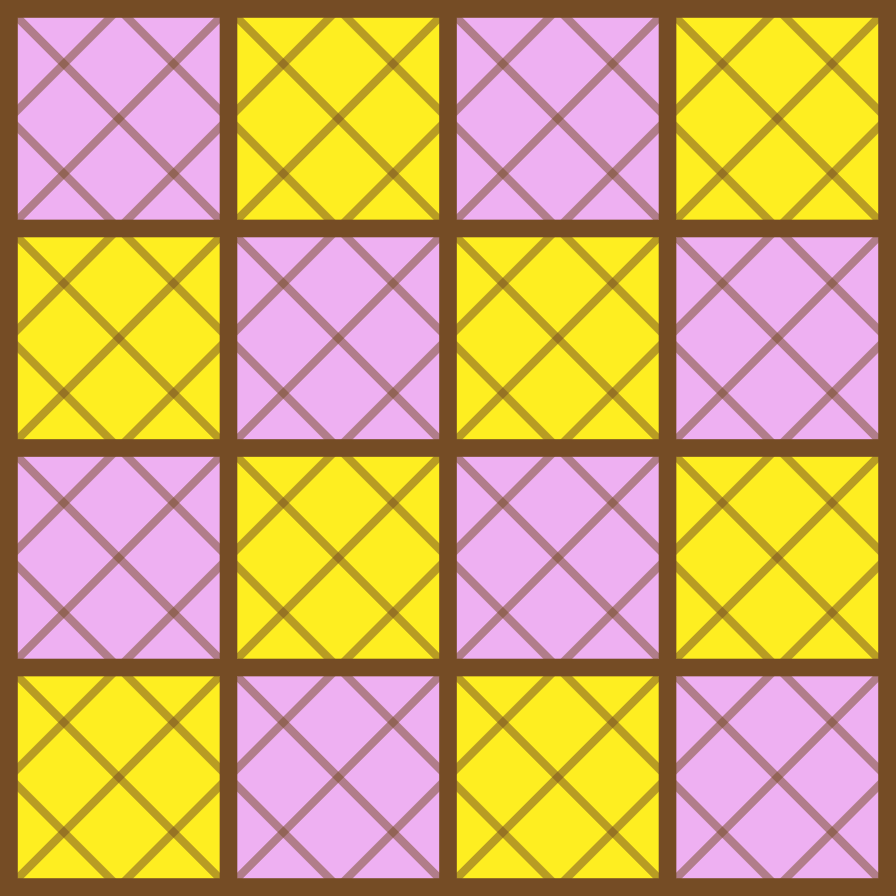
Give the GLSL for this pattern, as a Shadertoy shader.

```glsl
const float TILES = 4.0;          // tiles across and down
const float PITCH = 0.245;        // distance between tile centres
const float GAP = 0.0197;         // width of the bars between tiles
const float LINE_WIDTH = 0.0091;  // width of the diagonal lines
const float LINES_PER_TILE = 2.0; // diagonals per pitch, each direction
const float LINE_ALPHA = 0.51;
const vec3 BROWN = vec3(0.46, 0.30, 0.145);
const vec3 PINK = vec3(0.935, 0.69, 0.95);
const vec3 YELLOW = vec3(0.995, 0.935, 0.13);

// Smoothed inside of a signed distance
float coverage(float dist, float pixel) {
    return clamp(0.5 - dist / pixel, 0.0, 1.0);
}

float squareDistance(vec2 p, float halfSide) {
    vec2 d = abs(p) - halfSide;
    return length(max(d, 0.0)) + min(max(d.x, d.y), 0.0);
}

// Distance to evenly spaced parallel lines, one passing through zero
float stripeDistance(float x, float spacing) {
    return abs(x - spacing * round(x / spacing)) - 0.5 * LINE_WIDTH;
}

void mainImage(out vec4 fragColor, in vec2 fragCoord) {
    float pixel = 1.0 / min(iResolution.x, iResolution.y);
    vec2 p = (fragCoord - 0.5 * iResolution.xy) * pixel;

    // Tile index and position from the tile centre
    vec2 tile = clamp(floor(p / PITCH + 0.5 * TILES), 0.0, TILES - 1.0);
    vec2 local = p - (tile - 0.5 * (TILES - 1.0)) * PITCH;

    // Checkerboard fill
    vec3 color = mod(tile.x + tile.y, 2.0) < 0.5 ? YELLOW : PINK;

    // Translucent diagonals, darker where they cross
    float spacing = PITCH / LINES_PER_TILE * sqrt(0.5);
    vec2 diagonal = vec2(local.x + local.y, local.x - local.y) * sqrt(0.5);
    float rising = coverage(stripeDistance(diagonal.y, spacing), pixel);
    float falling = coverage(stripeDistance(diagonal.x, spacing), pixel);
    color = mix(color, BROWN, LINE_ALPHA * rising);
    color = mix(color, BROWN, LINE_ALPHA * falling);

    // Solid bars around the tiles
    float inside = coverage(squareDistance(local, 0.5 * (PITCH - GAP)), pixel);
    fragColor = vec4(mix(BROWN, color, inside), 1.0);
}
```
